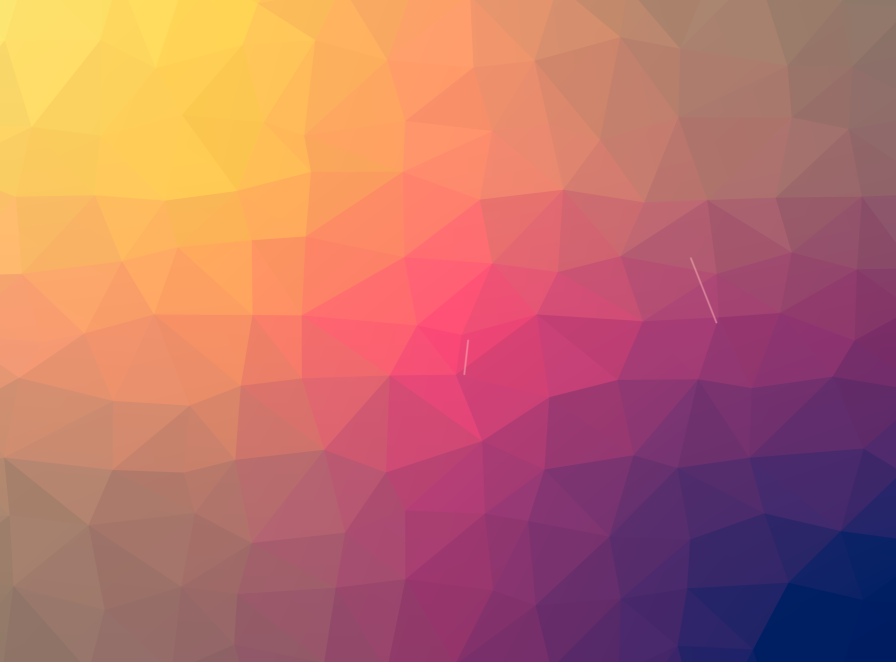
Give the GLSL for this background, as a Shadertoy shader.

```glsl
// Low-poly mesh of jittered triangles over a warm yellow, pink and navy gradient.

const vec2 GRID_SIZE = vec2(12.0, 9.8);    // cells across the canvas
const vec2 GRID_SHIFT = vec2(0.34, 0.0);
const float JITTER = 0.62;
const float SHADE_RANGE = 0.05;
const vec3 SEAM_COLOR = vec3(1.0, 0.72, 0.74);

float hash(vec2 p) {
    return fract(sin(dot(p, vec2(127.1, 311.7))) * 43758.55);
}

// Piecewise linear blend of five evenly spaced colours
vec3 ramp(float t, vec3 a, vec3 b, vec3 c, vec3 d, vec3 e) {
    vec4 s = clamp(t * 4.0 - vec4(0.0, 1.0, 2.0, 3.0), 0.0, 1.0);
    return mix(mix(mix(mix(a, b, s.x), c, s.y), d, s.z), e, s.w);
}

// Background gradient: five horizontal ramps blended from bottom to top
vec3 gradient(vec2 uv) {
    vec3 bottom = ramp(uv.x, vec3(0.56, 0.47, 0.41), vec3(0.56, 0.38, 0.40),
        vec3(0.56, 0.20, 0.42), vec3(0.22, 0.14, 0.41), vec3(-0.30, 0.10, 0.37));
    vec3 lower = ramp(uv.x, vec3(0.66, 0.52, 0.43), vec3(0.70, 0.46, 0.42),
        vec3(0.70, 0.24, 0.46), vec3(0.34, 0.18, 0.43), vec3(0.20, 0.15, 0.42));
    vec3 middle = ramp(uv.x, vec3(0.98, 0.61, 0.46), vec3(1.00, 0.58, 0.40),
        vec3(1.00, 0.28, 0.46), vec3(0.67, 0.24, 0.46), vec3(0.51, 0.18, 0.41));
    vec3 upper = ramp(uv.x, vec3(1.00, 0.82, 0.39), vec3(1.00, 0.78, 0.31),
        vec3(1.00, 0.55, 0.42), vec3(0.74, 0.47, 0.43), vec3(0.56, 0.40, 0.41));
    vec3 top = ramp(uv.x, vec3(1.00, 0.91, 0.45), vec3(1.00, 0.82, 0.32),
        vec3(1.00, 0.62, 0.42), vec3(0.68, 0.52, 0.43), vec3(0.55, 0.47, 0.41));
    return clamp(ramp(uv.y, bottom, lower, middle, upper, top), 0.0, 1.0);
}

// Grid corner moved by a random offset
vec2 meshPoint(vec2 id) {
    return id + JITTER * (vec2(hash(id), hash(id + 57.3)) - 0.5);
}

// Signed distance to the line a-b, positive on its left
float sideDistance(vec2 p, vec2 a, vec2 b) {
    vec2 e = normalize(b - a);
    return e.x * (p.y - a.y) - e.y * (p.x - a.x);
}

float segmentDistance(vec2 p, vec2 a, vec2 b) {
    vec2 e = b - a;
    float t = clamp(dot(p - a, e) / dot(e, e), 0.0, 1.0);
    return length(p - a - e * t);
}

// Colour of one triangle, weighted by its smooth coverage
vec4 facet(vec2 p, vec2 a, vec2 b, vec2 c, float pixel) {
    float inside = min(sideDistance(p, a, b),
        min(sideDistance(p, b, c), sideDistance(p, c, a)));
    float cover = smoothstep(-pixel, pixel, inside);
    vec2 center = (a + b + c) / 3.0;
    vec2 samplePoint = mix(center, p, 0.15);
    float shade = 1.0 + SHADE_RANGE * (hash(floor(center * 32.0)) - 0.5);
    return vec4(gradient((samplePoint + GRID_SHIFT) / GRID_SIZE) * shade, 1.0) * cover;
}

// Quad split along its shorter diagonal
vec4 quad(vec2 p, vec2 id, float pixel) {
    vec2 a = meshPoint(id);
    vec2 b = meshPoint(id + vec2(1.0, 0.0));
    vec2 c = meshPoint(id + vec2(1.0, 1.0));
    vec2 d = meshPoint(id + vec2(0.0, 1.0));
    if (distance(a, c) < distance(b, d)) {
        return facet(p, a, b, c, pixel) + facet(p, a, c, d, pixel);
    }
    return facet(p, a, b, d, pixel) + facet(p, b, c, d, pixel);
}

// Pale hairline along the mesh edge that rises from a grid corner
float seam(vec2 p, vec2 id) {
    float d = segmentDistance(p, meshPoint(id), meshPoint(id + vec2(0.0, 1.0)));
    return 1.0 - smoothstep(0.0, 0.024, d);
}

void mainImage(out vec4 fragColor, in vec2 fragCoord) {
    vec2 p = fragCoord / iResolution.xy * GRID_SIZE - GRID_SHIFT;
    float pixel = 0.7 * GRID_SIZE.y / iResolution.y;

    // Gather the triangles of the nearby quads
    vec4 sum = vec4(0.0);
    for (int y = -1; y <= 1; y++) {
        for (int x = -1; x <= 1; x++) {
            sum += quad(p, floor(p) + vec2(x, y), pixel);
        }
    }
    vec3 color = sum.rgb / max(sum.a, 0.001);

    // Two faint open seams
    float line = max(seam(p, vec2(6.0, 4.0)), seam(p, vec2(9.0, 5.0)));
    color = mix(color, SEAM_COLOR, 0.5 * line);

    fragColor = vec4(color, 1.0);
}
```
